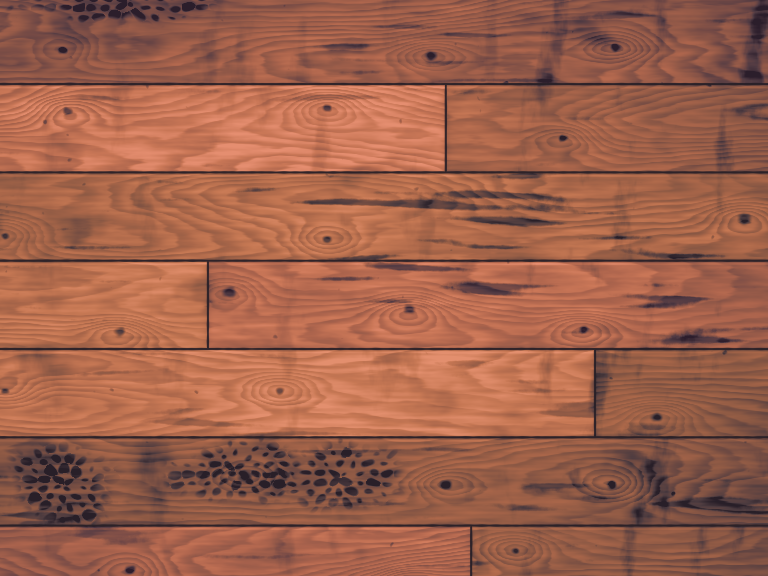
Reproduce this texture procedurally as a Shadertoy shader.

```glsl
// Seven rows of weathered timber planks with dark grooves and staggered joints.
// Grain is the contour lines of stretched gradient noise, bent around knots;
// streaks, smears and stamped dabs lower a tone that a colour ramp turns to wood.

vec2 hash2(vec2 c) {
    vec3 q = fract(c.xyx * vec3(.1031, .1030, .0973));
    q += dot(q, q.yzx + 33.33);
    return fract((q.xx + q.yz) * q.zy);
}

float corner(vec2 cell, vec2 f, vec2 o) {
    return dot(hash2(cell + o) * 2. - 1., f - o);
}

float noise(vec2 p) {
    vec2 c = floor(p), f = p - c, u = f * f * f * (f * (f * 6. - 15.) + 10.);
    return mix(mix(corner(c, f, vec2(0)), corner(c, f, vec2(1, 0)), u.x),
               mix(corner(c, f, vec2(0, 1)), corner(c, f, vec2(1)), u.x), u.y);
}

float fbm(vec2 p) {
    float sum = 0., amp = 1.;
    for (int i = 0; i < 4; i++) {
        sum += amp * noise(p);
        p = p * 2.03 + 17.3;
        amp *= .5;
    }
    return sum;
}

// Tone 0..1 from soot to pale wood
vec3 woodRamp(float tone) {
    vec3 shades[7] = vec3[7](vec3(.16, .12, .16), vec3(.30, .23, .25), vec3(.44, .29, .26),
        vec3(.56, .35, .27), vec3(.67, .40, .29), vec3(.78, .47, .33), vec3(.89, .56, .43));
    vec3 col = shades[0];
    for (int i = 1; i < 7; i++)
        col = mix(col, shades[i], clamp(tone * 6. - float(i - 1), 0., 1.));
    return col;
}

// Rings of sooty dabs inside an ellipse (centre.xy, radius.zw)
float stampedDabs(vec2 p, vec4 ellipse) {
    p += .009 * vec2(noise(p * 38.), noise(p * 38. + 50.));
    vec2 d = p - ellipse.xy;
    float inside = 1. - smoothstep(.55, 1.1, length(d / ellipse.zw) + .5 * noise(p * 16.));
    d.x *= .75;
    float r = length(d), ring = floor(r / .018), count = 6. * ring + 4.;
    float slot = (atan(d.y, d.x) / 6.2832 + .5) * count;
    vec2 rnd = hash2(vec2(mod(floor(slot), count), ring + ellipse.x * 90.));
    vec2 local = vec2((fract(slot) - .5) * 6.2832 * r / count, (fract(r / .018) - .5) * .018);
    float dab = 1. - smoothstep(-.002, .002, length(local * vec2(1.2, .85)) - mix(.003, .009, rnd.x));
    return inside * (.25 + .75 * dab);
}

void mainImage(out vec4 fragColor, in vec2 fragCoord) {
    float pixel = 1. / iResolution.y;
    vec2 p = fragCoord * pixel;
    p.y = 1. - p.y;

    // Per row: joint position, tone left of it, tone right of it
    vec3 rows[7] = vec3[7](vec3(9, .67, .67), vec3(.774, .92, .70), vec3(9, .75, .75),
        vec3(.361, .84, .76), vec3(1.033, .89, .68), vec3(9, .62, .62), vec3(.818, .76, .70));
    float rowHeight = .1533, v = (p.y - .146) / rowHeight + 1.;
    float row = clamp(floor(v), 0., 6.);
    vec3 plank = rows[int(row)];
    float side = step(plank.x, p.x), id = row * 2. + side;
    vec2 q = vec2(p.x, (fract(v) - .5) * rowHeight);
    vec2 w = q + id * vec2(3.7, 1.9);
    float tone = mix(plank.y, plank.z, side);

    // Knots swell the grain field and leave a dark core
    float level = q.y * 5. + 1.7 * noise(w * vec2(1.7, 8.)) + .12 * fbm(w * vec2(6., 30.));
    float knots = 0.;
    for (int i = 0; i < 3; i++) {
        vec2 rnd = hash2(vec2(id * 7.3 + 2., float(i) * 5.1 + 1.));
        vec2 d = q - vec2((float(i) + rnd.x) * .444, (rnd.y - .5) * .1);
        float r = length(d * vec2(.8, 1.)) + .003 * noise(w * 90.);
        level += .7 * exp(-dot(d * vec2(.5, 1.), d * vec2(.5, 1.)) * 1300.);
        knots += 1. - smoothstep(.3, 1., r / mix(.007, .013, rnd.x));
    }

    // Growth rings and fibres
    float s = fract(level * 7.);
    float ring = smoothstep(0., .7, s) * (1. - smoothstep(.82, 1., s));
    float contrast = .17 + .16 * noise(w * vec2(3., 12.));
    tone += contrast * (ring - .5) + .13 * noise(w * vec2(9., 150.)) + .10 * fbm(w * vec2(12., 60.));
    tone += .13 * fbm(w * vec2(3., 9.));

    // Black cracks along the grain, blotches, and smears across it
    float cracks = noise(w * vec2(6., 65.)) + .8 * noise(w * vec2(2.2, 13.)) + .1 * fbm(w * 60.);
    float worn = row == 2. || row == 3. ? .5 : .28;
    tone -= worn * smoothstep(.32, .55, cracks);
    tone -= .28 * smoothstep(.2, .75, fbm(p * vec2(6., 9.) + 31.));
    float smear = noise(vec2(p.x * 17., p.y * 4. + row * 9.)) + .4 * fbm(p * vec2(30., 14.));
    tone -= (.14 + .16 * step(.9, p.x)) * smoothstep(.2, .6, smear);
    tone -= .35 * smoothstep(.5, .62, noise(p * 45.) + .15 * noise(p * 130.));

    // Stamped soot marks
    vec4 marks[4] = vec4[4](vec4(.11, .84, .10, .068), vec4(.41, .815, .13, .06),
        vec4(.59, .83, .13, .06), vec4(.22, .005, .20, .035));
    for (int i = 0; i < 4; i++) tone -= .55 * stampedDabs(p, marks[i]);
    tone -= .6 * min(knots, 1.);

    // Corner falloff, worn edges, pale bevel and grooves
    float below = q.y + rowHeight * .5;
    float edge = min(rowHeight * .5 - abs(q.y), abs(p.x - plank.x));
    vec2 centre = (fragCoord / iResolution.xy - vec2(.45, .5)) * vec2(1.1, 1.);
    tone -= .55 * dot(centre, centre) + .16 * exp(-edge / .005);
    tone += .14 * smoothstep(.003, .005, below) * (1. - smoothstep(.006, .009, below));
    vec3 col = woodRamp(tone);
    col += vec3(.02, -.008, .02) * (hash2(vec2(id, 4.)).x - .3);
    float groove = 1. - smoothstep(.0016 - pixel * .5, .0022 + pixel * .5, edge + .0008 * noise(p * 70.));
    fragColor = vec4(mix(col, vec3(.15, .12, .15), groove * .92), 1.);
}
```
